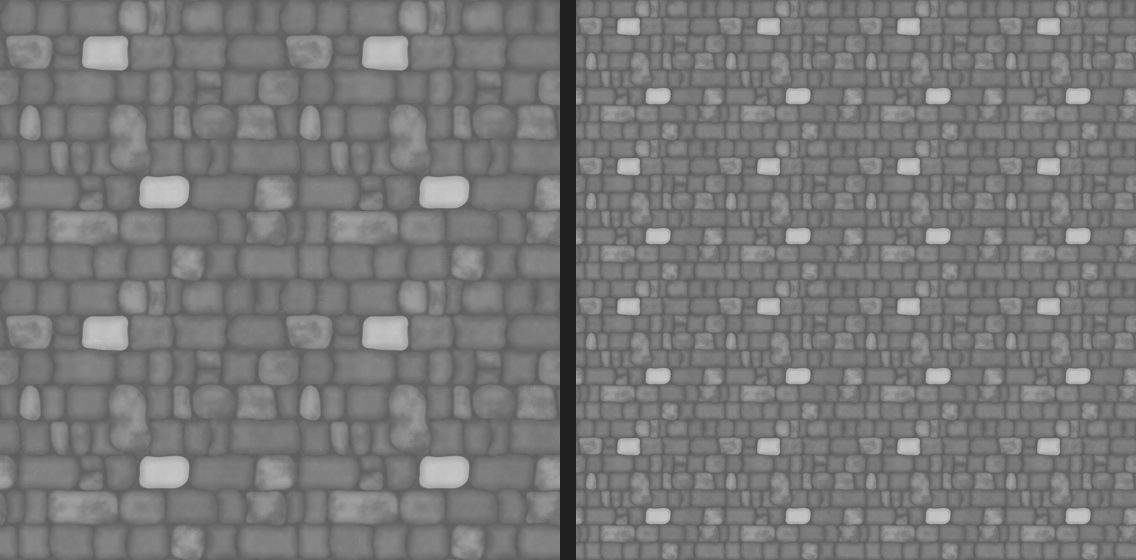
Left, the tile; right, the same tile 2 across and 2 down.
A Shadertoy shader for this texture map:

```glsl
// Grey dry-stone wall: coursed rounded blocks with a few pale stones, tiling seamlessly.
#define REPEATS 2.0        // wall patches across and down
#define COURSES 8.0        // stone rows per patch; one row is one unit
#define STONE_GREY 0.492
#define MORTAR_GREY 0.385
#define EDGE_SHADE 0.87    // brightness at the rim of a stone
#define RIM_WIDTH 0.27
#define GAP 0.025
#define WOBBLE 0.17
#define MOTTLE 0.055
#define WEAR 0.045
#define SPLIT_CHANCE 0.16
#define SEED 17.0

// Leading stone of each course: centre, width, paleness, count of other stones
const vec4 KEY_STONES[8] = vec4[8](
    vec4(2.69, 1.42, 0.00, 8.0), vec4(3.04, 1.38, 0.25, 5.0),
    vec4(2.40, 1.80, 0.00, 7.0), vec4(0.90, 0.64, 0.14, 8.0),
    vec4(7.52, 2.10, 0.01, 8.0), vec4(4.67, 1.63, 0.27, 5.0),
    vec4(2.38, 2.06, 0.10, 6.0), vec4(7.70, 1.76, 0.01, 6.0));

struct Stone { float dist; float lift; float seed; };

float hash(vec2 p) {
    vec3 q = fract(p.xyx * 0.1031);
    q += dot(q, q.yzx + 33.33);
    return fract((q.x + q.y) * q.z);
}

// Value noise that wraps after a whole number of cells
float noise(vec2 p, float period) {
    vec2 i = mod(floor(p), period), f = fract(p);
    vec2 j = mod(i + 1.0, period);
    f = f * f * (3.0 - 2.0 * f);
    return mix(mix(hash(i), hash(vec2(j.x, i.y)), f.x),
               mix(hash(vec2(i.x, j.y)), hash(j), f.x), f.y);
}

float fbm(vec2 p, float period) {
    float sum = 0.0, amp = 0.5;
    for (int i = 0; i < 4; i++) {
        sum += amp * noise(p, period);
        p *= 2.0; period *= 2.0; amp *= 0.5;
    }
    return sum / 0.9375;
}

float roundBox(vec2 p, vec2 halfSize, float radius) {
    vec2 q = abs(p) - halfSize + radius;
    return length(max(q, 0.0)) + min(max(q.x, q.y), 0.0) - radius;
}

float stoneWeight(float id, float row) {
    return mix(0.5, 1.5, hash(vec2(id * 3.0 + SEED, row * 7.0 + 5.0)));
}

// Finds the stone of the course under p
Stone courseStone(vec2 p) {
    float row = mod(floor(p.y), COURSES), y = fract(p.y);
    vec4 lead = KEY_STONES[int(row)];
    float x = mod(p.x - lead.x + 0.5 * lead.y, COURSES);

    float total = 0.0;
    for (float i = 1.0; i <= lead.w; i++) total += stoneWeight(i, row);
    float scale = (COURSES - lead.y) / total;

    float left = 0.0, right = lead.y, id = 0.0;
    for (float i = 1.0; i <= lead.w && x >= right; i++) {
        left = right;
        right += stoneWeight(i, row) * scale;
        id = i;
    }

    // Some narrow slots hold two stacked stones
    vec2 key = vec2(id + SEED, row + 2.0 * SEED);
    float top = 0.0, bottom = 1.0;
    if (id > 0.0 && right - left < 0.85 && hash(key + 31.0) < SPLIT_CHANCE) {
        float cut = mix(0.42, 0.58, hash(key + 7.0));
        if (y < cut) bottom = cut;
        else { top = cut; key += 57.0; }
    }

    vec2 halfSize = 0.5 * vec2(right - left, bottom - top) - GAP;
    vec2 rel = vec2(x, y) - 0.5 * vec2(left + right, top + bottom);
    float radius = min(halfSize.x, halfSize.y) * mix(0.35, 0.85, hash(key + 3.0));
    float lean = hash(key + 11.0) - 0.5;
    halfSize.x -= 0.16 * abs(lean) * (0.5 + rel.y * sign(lean));
    float lift = id == 0.0 ? lead.z : 0.13 * pow(hash(key + 19.0), 5.0);
    return Stone(roundBox(rel, halfSize, radius), lift, hash(key + 23.0));
}

void mainImage(out vec4 fragColor, in vec2 fragCoord) {
    vec2 uv = fragCoord / iResolution.xy;
    vec2 p = vec2(uv.x, 1.0 - uv.y) * REPEATS * COURSES;
    float pixel = REPEATS * COURSES / iResolution.y;

    // Uneven outlines
    vec2 bend = vec2(noise(p * 2.0, 2.0 * COURSES), noise(p.yx * 2.0 + 5.0, 2.0 * COURSES)) - 0.5;
    vec2 q = p + bend * WOBBLE * vec2(1.0, 0.5);
    Stone stone = courseStone(q);

    // One tall boulder interrupts two courses
    vec2 rel = mod(q - vec2(3.67, 3.98) + 0.5 * COURSES, COURSES) - 0.5 * COURSES;
    rel.x -= 0.08 * rel.y;
    float boulder = roundBox(rel, vec2(0.55, 0.95), 0.46);
    stone.dist = max(stone.dist, 2.0 * GAP - boulder);
    if (boulder < stone.dist) stone = Stone(boulder, 0.09, 0.3);

    // Stone face: tone, pale patches and a shaded rim
    float cloud = fbm(p * 2.0, 2.0 * COURSES);
    float grain = fbm(p * 6.0 + 3.0, 6.0 * COURSES);
    float patches = mix(smoothstep(0.25, 0.65, cloud), 1.0, smoothstep(0.1, 0.22, stone.lift));
    float face = STONE_GREY + 0.03 * (stone.seed - 0.5) + stone.lift * patches;
    face += MOTTLE * (cloud - 0.5) + 0.5 * MOTTLE * (grain - 0.5);
    face *= mix(EDGE_SHADE, 1.0, smoothstep(0.0, RIM_WIDTH, -stone.dist));

    // Mortar, with a crisp or dusty border per stone
    float mortar = MORTAR_GREY + MOTTLE * (grain - 0.5);
    float blur = pixel + 0.05 * stone.seed * (1.0 - smoothstep(0.1, 0.22, stone.lift));
    float grey = mix(face, mortar, smoothstep(-blur, blur, stone.dist));

    // Pale specks and hairline scratches differ from patch to patch
    float span = REPEATS * COURSES;
    float speck = smoothstep(0.86, 0.97, noise(p * 11.0, 11.0 * span));
    float scratch = 1.0 - smoothstep(0.0, 0.035, abs(fbm(p * 3.0, 3.0 * span) - 0.5));
    float worn = smoothstep(0.5, 0.75, noise(p + 9.0, span));
    grey += WEAR * worn * (0.6 * speck + 0.5 * scratch * grain);

    fragColor = vec4(vec3(grey), 1.0);
}
```
